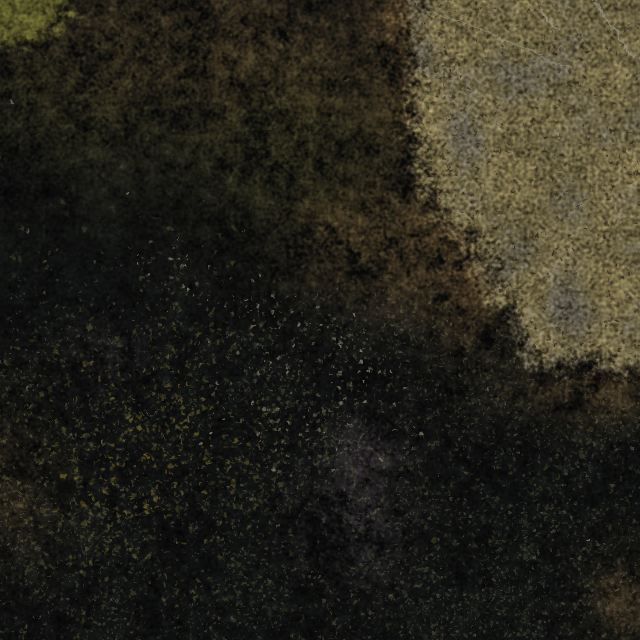
This texture is drawn by a WebGL 2 fragment shader. Its source:

```glsl
#version 300 es
precision highp float;
// Aerial view of shadowed undergrowth with scattered leaves beside a sunlit grove.
uniform vec2 u_resolution;
out vec4 outColor;

const vec3 SHADOW = vec3(0.058, 0.064, 0.060), BROWN = vec3(0.27, 0.21, 0.13);
const vec3 MOSS = vec3(0.20, 0.19, 0.10), PLUM = vec3(0.21, 0.18, 0.20);
const vec3 CANOPY = vec3(0.435, 0.395, 0.265), OLIVE = vec3(0.37, 0.36, 0.17);
const vec3 GOLD = vec3(0.46, 0.39, 0.15), GREEN = vec3(0.30, 0.34, 0.20);
const vec3 PALE = vec3(0.58, 0.53, 0.45), TWIG = vec3(0.62, 0.61, 0.57);

vec2 hash2(vec2 p) {
  vec3 q = fract(p.xyx * vec3(0.1031, 0.1030, 0.0973));
  q += dot(q, q.yzx + 33.33);
  return fract((q.xx + q.yz) * q.zy);
}

float gradientNoise(vec2 p) {
  vec2 i = floor(p), f = fract(p), u = f * f * (3.0 - 2.0 * f);
  vec4 corner;
  for (int k = 0; k < 4; k++) {
    vec2 o = vec2(k & 1, k >> 1);
    corner[k] = dot(hash2(i + o) * 2.0 - 1.0, f - o);
  }
  return mix(mix(corner.x, corner.y, u.x), mix(corner.z, corner.w, u.x), u.y);
}

float fbm(vec2 p) {
  float sum = 0.0, amp = 1.0;
  for (int k = 0; k < 4; k++, amp *= 0.65) {
    sum += amp * gradientNoise(p);
    p = mat2(1.6, 1.2, -1.2, 1.6) * p + 7.3;
  }
  return sum;
}

// Soft elliptical patch: centre in xy, radii in zw
float blob(vec2 p, vec4 e) {
  vec2 q = (p - e.xy) / e.zw;
  return exp(-dot(q, q));
}

float segmentDistance(vec2 p, vec2 a, vec2 b) {
  vec2 d = b - a;
  return length(p - a - d * clamp(dot(p - a, d) / dot(d, d), 0.0, 1.0));
}

// Jittered, ragged leaves: x = coverage, y = random tint
vec2 leaves(vec2 p, float scale, float density) {
  vec2 q = p * scale, result = vec2(0.0);
  q += 0.7 * vec2(gradientNoise(q * 1.7), gradientNoise(q * 1.7 + 31.0));
  for (int k = 0; k < 9; k++) {
    vec2 id = floor(q) + vec2(k % 3 - 1, k / 3 - 1);
    vec2 place = hash2(id), kind = hash2(id + 91.7), d = q - id - place;
    float a = kind.y * 6.283;
    d = mat2(cos(a), sin(a), -sin(a), cos(a)) * d * vec2(1.0, 1.5);
    float cover = 1.0 - smoothstep(0.3, 1.3, length(d) / mix(0.2, 0.5, place.x));
    cover *= step(kind.x, density) * mix(0.35, 1.0, place.y);
    if (cover > result.x) result = vec2(cover, kind.y);
  }
  return result;
}

// Signed depth inside the sunlit grove at the upper right
float groveDepth(vec2 p) {
  float slope = dot(p, vec2(0.83, 0.55)) - 0.938;
  return min(min(p.x - 0.645, slope), p.y - 0.425);
}

vec3 undergrowth(vec2 p, float broad, float fine, float grain) {
  float earth = 0.60 * blob(p, vec4(0.60, 0.62, 0.15, 0.09))
    + 0.65 * blob(p, vec4(0.74, 0.57, 0.07, 0.13))
    + 0.42 * blob(p, vec4(0.36, 0.94, 0.32, 0.13))
    + 0.50 * blob(p, vec4(0.63, 0.92, 0.05, 0.20))
    + 0.55 * blob(p, vec4(0.93, 0.39, 0.11, 0.05))
    + 0.30 * blob(p, vec4(0.01, 0.25, 0.08, 0.12))
    + 0.40 * blob(p, vec4(0.97, 0.06, 0.05, 0.07));
  float moss = 0.45 * blob(p, vec4(0.46, 0.77, 0.18, 0.13))
    + 0.35 * blob(p, vec4(0.08, 0.85, 0.18, 0.13));
  float plum = 0.55 * blob(p, vec4(0.55, 0.18, 0.07, 0.07))
    + 0.45 * blob(p, vec4(0.58, 0.30, 0.05, 0.05))
    + 0.30 * blob(p, vec4(0.17, 0.44, 0.05, 0.04));
  float relief = max(0.05, 1.0 + 1.5 * broad + 1.1 * fine + 1.2 * grain);
  vec3 color = SHADOW * max(0.3, 1.0 + 0.4 * broad + 0.6 * fine + 0.7 * grain);
  color += (earth * (BROWN - SHADOW) + moss * (MOSS - SHADOW) + plum * (PLUM - SHADOW)) * relief;

  // Leaf litter: gold on the left, green on the right, pale along the ridge
  float gold = blob(p, vec4(0.21, 0.30, 0.22, 0.24));
  float green = blob(p, vec4(0.72, 0.18, 0.35, 0.22));
  float clump = clamp(1.0 + 1.6 * broad + fine, 0.2, 1.8);
  vec2 leaf = leaves(p, 90.0, (0.50 * gold + 0.40 * green + 0.28 * (earth + moss)) * clump);
  vec3 tint = mix(GREEN, GOLD, clamp(gold + leaf.y - 0.5, 0.0, 1.0));
  color = mix(color, tint, leaf.x * (0.42 + 0.38 * gold));
  leaf = leaves(p + 3.7, 140.0, 0.5 * clump * (1.0 - smoothstep(0.42, 0.62, p.y)));
  color = mix(color, mix(GREEN, PALE, leaf.y), leaf.x * 0.42);
  float ridge = exp(-pow((p.y - 0.60 + 0.52 * (p.x - 0.23)) / 0.055, 2.0));
  ridge *= smoothstep(0.18, 0.26, p.x) * (1.0 - smoothstep(0.55, 0.70, p.x));
  leaf = leaves(p + 8.1, 125.0, 0.16 * ridge + 0.22 * blob(p, vec4(0.48, 0.36, 0.12, 0.09)));
  return mix(color, PALE, leaf.x * 0.8);
}

vec3 canopy(vec2 p, float broad, float fine, float grain, float depth) {
  float ash = smoothstep(-0.1, 0.5, gradientNoise(p * 13.0) + 0.4 * fine);
  vec3 color = mix(CANOPY, vec3(0.37, 0.35, 0.30), ash);
  color *= 1.0 + 0.22 * broad + 0.40 * fine + 0.75 * grain;
  vec2 leaf = leaves(p, 130.0, 0.5);
  color = mix(color, mix(OLIVE, PALE * 1.08, leaf.y), leaf.x * 0.6);
  leaf = leaves(p + 5.3, 105.0, mix(0.75, 0.26, smoothstep(0.0, 0.10, depth)) + 0.3 * broad);
  return mix(color, BROWN * 0.6, leaf.x * 0.8);
}

void main() {
  vec2 p = gl_FragCoord.xy / u_resolution;
  float broad = fbm(p * 9.0), fine = fbm(p * 48.0), grain = gradientNoise(p * 170.0);
  float depth = groveDepth(p) + 0.035 * broad + 0.03 * fine + 0.02 * grain;
  vec3 color = undergrowth(p, broad, fine, grain);
  color = mix(color, canopy(p, broad, fine, grain, depth), smoothstep(-0.022, 0.032, depth));
  // Sunlit crown in the upper left corner
  float crown = 1.0 - length((p - vec2(0.01, 1.01)) / vec2(0.11, 0.085)) + 0.3 * fine;
  color = mix(color, OLIVE * (0.9 + 0.5 * fine + 0.5 * grain), smoothstep(-0.1, 0.3, crown));
  // Bare twigs over the grove
  vec2 bent = p + 0.012 * vec2(fine, broad);
  float twig = min(segmentDistance(bent, vec2(0.84, 0.99), vec2(0.87, 0.955)),
    segmentDistance(bent, vec2(0.93, 0.99), vec2(0.99, 0.91)));
  twig = min(twig, segmentDistance(bent, vec2(0.68, 0.98), vec2(0.89, 0.895)) + 0.001);
  color = mix(color, TWIG, 0.6 * (1.0 - smoothstep(0.0006, 0.003, twig)));
  outColor = vec4(clamp(color, 0.0, 1.0), 1.0);
}
```
